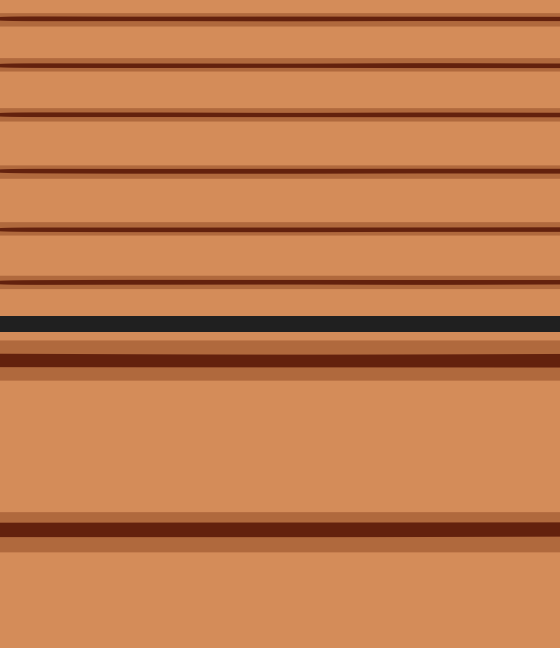
Top: the whole. Bottom: its middle third, enlarged.
Reproduce this texture procedurally as a WebGL 1 fragment shader.

```glsl
precision highp float;

uniform vec2 u_resolution;

// Lengths are fractions of the canvas height
const int SEAM_COUNT = 6;
const float FIRST_SEAM = 0.0468;
const float SEAM_PITCH = 0.16667;
const float SPACING_SWAY = 0.0167;
const float SWAY_RATE = 1.25;
const float SWAY_PEAK = 4.5;
const float SHADE_HALF_WIDTH = 0.0212;
const float SHADE_SHIFT = 0.0032;
const float GROOVE_HALF_WIDTH = 0.0072;
const float EDGE_WOBBLE = 0.0011;
const float WOBBLE_SCALE = 2.2;
const float TAPER_DEPTH = 0.0018;
const float TAPER_LENGTH = 0.04;
const float THIRD_TURN = 2.0944;

const vec3 WOOD = vec3(0.83, 0.55, 0.35);
const vec3 SHADE = vec3(0.69, 0.41, 0.24);
const vec3 GROOVE = vec3(0.39, 0.13, 0.05);

float hash(vec2 p) {
    return fract(sin(dot(p, vec2(127.1, 311.7))) * 43758.55);
}

// Smooth noise along one edge, from -0.5 to 0.5
float edgeNoise(float x, float row) {
    float cell = floor(x);
    float t = smoothstep(0.0, 1.0, x - cell);
    return mix(hash(vec2(cell, row)), hash(vec2(cell + 1.0, row)), t) - 0.5;
}

// Antialiased coverage of a horizontal strip
float strip(float offset, float halfWidth, float pixel) {
    return clamp((halfWidth - abs(offset)) / pixel + 0.5, 0.0, 1.0);
}

void main() {
    float pixel = 1.0 / u_resolution.y;
    vec2 p = gl_FragCoord.xy * pixel;
    float depth = 1.0 - p.y;
    float taper = TAPER_DEPTH * exp(-p.x / TAPER_LENGTH);
    float shade = 0.0;
    float groove = 0.0;

    // Plank seams, counted downward with uneven spacing
    for (int i = 0; i < SEAM_COUNT; i++) {
        float row = float(i);
        float seam = FIRST_SEAM + SEAM_PITCH * row
                   + SPACING_SWAY * cos(SWAY_RATE * (row - SWAY_PEAK));
        float shadeCenter = seam + SHADE_SHIFT * sin(THIRD_TURN * (row - 2.0));
        shade = max(shade, strip(depth - shadeCenter, SHADE_HALF_WIDTH, pixel));

        // Hand-cut groove with slightly uneven edges
        float x = p.x * WOBBLE_SCALE;
        float drift = EDGE_WOBBLE * edgeNoise(x, row);
        float swell = EDGE_WOBBLE * edgeNoise(x, row + 20.0);
        groove = max(groove, strip(depth - seam - drift,
                                   GROOVE_HALF_WIDTH + swell - taper, pixel));
    }

    vec3 color = mix(WOOD, SHADE, shade);
    color = mix(color, GROOVE, groove);
    gl_FragColor = vec4(color, 1.0);
}
```
